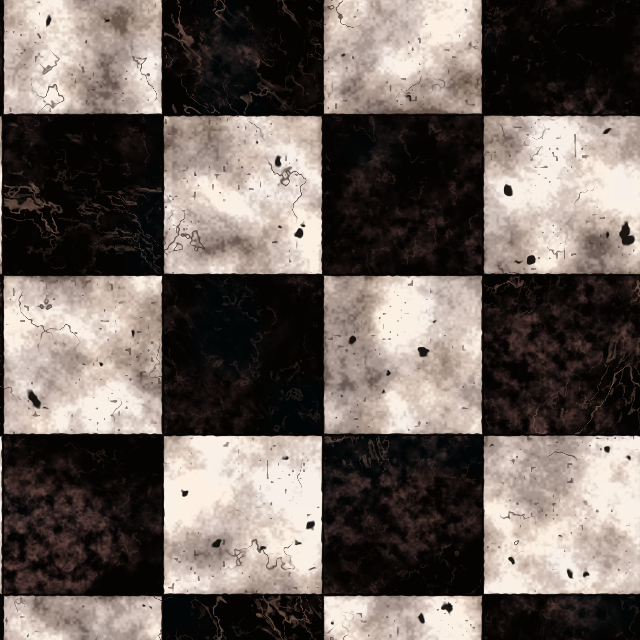
Give the GLSL for this texture, as a WebGL 1 fragment shader.

```glsl
precision highp float;
uniform vec2 u_resolution;

#define TILES 4.0
#define GRID_SHIFT vec2(0.0045, 0.0705)
#define JOINT_HALF_WIDTH 0.007
#define STAIN_CONTRAST 2.2
#define GRAIN 0.42
#define PIT_COUNT 7
#define INK vec3(0.018, 0.011, 0.007)
#define UMBER vec3(0.22, 0.15, 0.14)
#define TAUPE vec3(0.49, 0.41, 0.37)
#define STONE vec3(0.66, 0.59, 0.55)
#define CREAM vec3(0.83, 0.76, 0.72)
#define IVORY vec3(0.98, 0.94, 0.90)

float hash(vec2 p) {
  vec3 q = fract(p.xyx * 0.1031);
  q += dot(q, q.yzx + 33.33);
  return fract((q.x + q.y) * q.z);
}

float noise(vec2 p) {
  vec2 i = floor(p), f = fract(p);
  f = f * f * (3.0 - 2.0 * f);
  return mix(mix(hash(i), hash(i + vec2(1.0, 0.0)), f.x),
             mix(hash(i + vec2(0.0, 1.0)), hash(i + 1.0), f.x), f.y);
}

float fbm(vec2 p) {
  float sum = 0.0, amp = 0.474;
  for (int i = 0; i < 5; i++) {
    sum += amp * noise(p);
    p = mat2(1.6, 1.2, -1.2, 1.6) * p + 7.3;
    amp *= 0.55;
  }
  return sum;
}

mat2 rotation(float a) {
  return mat2(cos(a), sin(a), -sin(a), cos(a));
}

// Thin line along the middle contour of a noise field
float vein(float field, float width) {
  return 1.0 - smoothstep(0.0, width, abs(field - 0.5));
}

// Scattered dark pits, stretched and ragged
float pits(vec2 p, vec2 id, float px) {
  float cover = 0.0;
  vec2 ragged = (vec2(noise(p * 35.0 + id * 9.0), noise(p * 35.0 + id * 9.0 + 50.0)) - 0.5) * 0.025;
  for (int i = 0; i < PIT_COUNT; i++) {
    vec2 k = id * 13.0 + float(i) * vec2(3.7, 8.1);
    vec2 center = 0.06 + 0.88 * vec2(hash(k), hash(k + 21.0));
    float size = hash(k + 42.0);
    float radius = mix(0.004, 0.032, size * size * size);
    vec2 d = rotation(6.283 * hash(k + 63.0)) * (p + ragged - center);
    d.x *= mix(0.35, 1.0, hash(k + 84.0));
    cover = max(cover, 1.0 - smoothstep(radius - px, radius + px, length(d)));
  }
  return cover;
}

vec3 lightMarble(vec2 p, vec2 id, vec2 seed, float edge, float px) {
  float stain = fbm(p * 3.2 + seed);
  float grain = 0.6 * noise(p * 58.0 + seed) + 0.4 * fbm(p * 21.0 + seed + 5.0);
  float streak = noise(rotation(0.5 + id.x) * p * vec2(9.0, 30.0) + seed);
  float tone = 0.78 - 0.085 * id.y + 0.12 * (hash(id + 4.0) - 0.5);
  tone += STAIN_CONTRAST * (stain - 0.5) + GRAIN * (grain - 0.5) + 0.14 * (streak - 0.5);
  tone -= 0.18 * (1.0 - smoothstep(0.0, 0.05, edge));
  vec3 color = mix(TAUPE * 0.85, STONE, smoothstep(-0.1, 0.33, tone));
  color = mix(color, CREAM, smoothstep(0.3, 0.66, tone));
  color = mix(color, IVORY, smoothstep(0.62, 1.0, tone));
  color += vec3(0.025, 0.0, -0.03) * (noise(p * 5.0 + seed + 17.0) - 0.5);
  // Broken hairline cracks and small dirt specks
  float patchy = smoothstep(0.53, 0.68, fbm(p * 3.0 + seed + 31.0));
  float crack = vein(fbm(p * 2.6 + seed + 23.0), 0.012) * patchy;
  float speck = smoothstep(0.84, 0.95, noise(p * 44.0 + seed + 9.0))
              * smoothstep(0.45, 0.65, noise(p * 6.0 + seed + 12.0));
  color = mix(color, UMBER, max(0.75 * crack, 0.55 * speck));
  return mix(color, INK * 2.0, 0.92 * pits(p, id, px));
}

vec3 darkMarble(vec2 p, vec2 id, vec2 seed) {
  float fine = fbm(p * 17.0 + seed + 3.0);
  float grain = noise(p * 60.0 + seed);
  float haze = smoothstep(0.41, 0.72, fbm(p * 2.3 + seed));
  haze *= mix(0.35, 1.15, hash(id + 8.0)) * smoothstep(0.28, 0.72, fine) * (0.6 + 0.8 * grain);
  vec3 color = mix(INK, UMBER, 1.25 * haze);
  color += vec3(-0.01, 0.008, 0.016) * smoothstep(0.5, 0.8, noise(p * 2.0 + seed + 14.0));
  // Faint filaments everywhere, bold slanted veins on every second diagonal
  float filament = vein(fbm(p * 6.0 + seed + 19.0), 0.03) * smoothstep(0.4, 0.65, fine);
  color = mix(color, TAUPE * vec3(0.85, 0.72, 0.68), 0.32 * filament);
  float veined = 1.0 - step(0.5, abs(mod(id.x - id.y, 4.0) - 2.0));
  vec2 slant = rotation(0.5 + 0.55 * id.x) * p * vec2(1.7, 3.4);
  slant += 0.5 * (fbm(p * 5.0 + seed) - 0.5);
  float bold = vein(fbm(slant + seed + 27.0), 0.022);
  bold = max(bold, 0.6 * vein(fbm(slant * 1.8 + seed + 37.0), 0.025));
  bold *= smoothstep(0.4, 0.6, fbm(p * 2.0 + seed + 41.0)) * (0.45 + 0.8 * fine);
  color = mix(color, TAUPE * vec3(1.05, 0.95, 0.9), bold * mix(0.15, 0.85, veined));
  return max(color, 0.0);
}

void main() {
  vec2 grid = (gl_FragCoord.xy / u_resolution - GRID_SHIFT) * TILES;
  vec2 id = mod(floor(grid), TILES);
  vec2 p = fract(grid);
  vec2 seed = id * vec2(37.2, 51.7) + 11.0;
  float px = TILES / min(u_resolution.x, u_resolution.y);
  vec2 border = min(p, 1.0 - p);
  float edge = min(border.x, border.y);

  // Checkerboard of two marbles
  float isLight = mod(id.x + id.y, 2.0);
  vec3 color = isLight > 0.5 ? lightMarble(p, id, seed, edge, px) : darkMarble(p, id, seed);

  // Dark joints with slightly chipped edges
  float chip = 0.007 * (noise(p * 38.0 + seed) - 0.5);
  float joint = 1.0 - smoothstep(JOINT_HALF_WIDTH - px * 0.7, JOINT_HALF_WIDTH + px * 0.7, edge + chip);
  color = mix(color, INK, joint * 0.95);
  gl_FragColor = vec4(clamp(color, 0.0, 1.0), 1.0);
}
```
